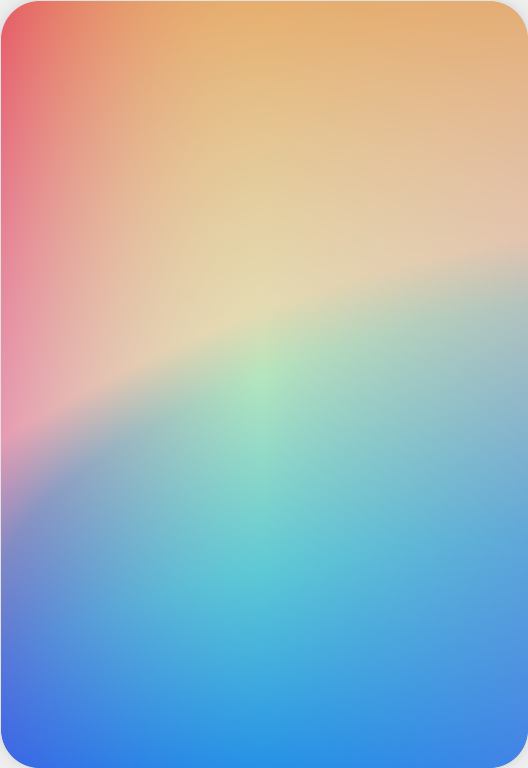
Reproduce this background procedurally as a Shadertoy shader.

```glsl
// A rounded card filled with a soft mesh gradient: warm sunset tones over cool sea tones.
// Three colour columns (left, centre, right) blend across; a curved horizon
// bends the vertical stops, and a rounded-box distance cuts the corners.

// Colours by column: left, centre, right
const vec3 TOP_L = vec3(0.902, 0.350, 0.392);
const vec3 TOP_C = vec3(0.902, 0.682, 0.431);
const vec3 TOP_R = vec3(0.894, 0.675, 0.451);
const vec3 WARM_L = vec3(0.902, 0.605, 0.702);
const vec3 WARM_C = vec3(0.892, 0.855, 0.698);
const vec3 WARM_R = vec3(0.890, 0.769, 0.684);
const vec3 COOL_L = vec3(0.500, 0.530, 0.770);
const vec3 COOL_C = vec3(0.706, 0.902, 0.745);
const vec3 COOL_R = vec3(0.700, 0.765, 0.745);
const vec3 SEA_L = vec3(0.335, 0.460, 0.855);
const vec3 SEA_C = vec3(0.365, 0.784, 0.835);
const vec3 SEA_R = vec3(0.373, 0.655, 0.850);
const vec3 DEEP_L = vec3(0.235, 0.392, 0.902);
const vec3 DEEP_C = vec3(0.149, 0.569, 0.902);
const vec3 DEEP_R = vec3(0.255, 0.510, 0.902);

// Horizon depth from the top: constant, linear and quadratic terms
const vec3 HORIZON = vec3(0.573, -0.420, 0.157);
const float BLEND_DEPTH = 0.087;      // height of the warm-to-cool band
const float BLEND_DEPTH_LEFT = 0.070; // extra height at the left edge

// Card shape, in canvas widths
const float CORNER_RADIUS = 0.073;
const float INSET = 0.001;
const vec3 PAPER = vec3(0.945);
const float SHADOW_STRENGTH = 0.07;
const float SHADOW_REACH = 0.012;

// Blend three column colours; each side has its own falloff from the centre.
vec3 across(vec3 left, vec3 centre, vec3 right, float x, float leftPow, float rightPow) {
    float toLeft = pow(clamp(1.0 - 2.0 * x, 0.0, 1.0), leftPow);
    float toRight = pow(clamp(2.0 * x - 1.0, 0.0, 1.0), rightPow);
    return mix(mix(centre, left, toLeft), right, toRight);
}

float ramp(float a, float b, float x) {
    return clamp((x - a) / (b - a), 0.0, 1.0);
}

vec3 meshGradient(float x, float depth) {
    // Depths of the vertical stops at this column
    float warmEnd = HORIZON.x + x * (HORIZON.y + x * HORIZON.z);
    float coolStart = warmEnd + BLEND_DEPTH + BLEND_DEPTH_LEFT * exp(-10.0 * x);
    float seaDepth = 0.5 * (coolStart + 1.0);

    vec3 top  = across(TOP_L, TOP_C, TOP_R, x, 2.2, 1.0);
    vec3 warm = across(WARM_L, WARM_C, WARM_R, x, 2.0, 0.9);
    vec3 cool = across(COOL_L, COOL_C, COOL_R, x, 1.1, 0.7);
    vec3 sea  = across(SEA_L, SEA_C, SEA_R, x, 1.6, 1.1);
    vec3 deep = across(DEEP_L, DEEP_C, DEEP_R, x, 1.6, 1.3);

    // Warm sky eases toward the horizon, then the cool stops follow
    float sky = ramp(0.0, warmEnd, depth);
    sky += 0.35 * sky * (1.0 - sky);
    vec3 col = mix(top, warm, sky);
    col = mix(col, cool, ramp(warmEnd, coolStart, depth));
    col = mix(col, sea, ramp(coolStart, seaDepth, depth));
    return mix(col, deep, ramp(seaDepth, 1.0, depth));
}

float roundedBox(vec2 p, vec2 halfSize, float radius) {
    vec2 q = abs(p) - halfSize + radius;
    return length(max(q, 0.0)) + min(max(q.x, q.y), 0.0) - radius;
}

void mainImage(out vec4 fragColor, in vec2 fragCoord) {
    vec2 uv = fragCoord / iResolution.xy;
    vec2 size = iResolution.xy / iResolution.x;
    float pixel = 1.0 / iResolution.x;

    // Card outline, leaving a hairline at the left and top
    vec2 p = uv * size - 0.5 * size - vec2(INSET, -INSET);
    float d = roundedBox(p, 0.5 * size - INSET, CORNER_RADIUS);
    float card = 1.0 - smoothstep(-0.5 * pixel, 0.5 * pixel, d);

    // Paper with a faint shadow around the card
    vec3 paper = PAPER - SHADOW_STRENGTH * exp(-max(d, 0.0) / SHADOW_REACH);
    vec3 col = mix(paper, meshGradient(uv.x, 1.0 - uv.y), card);
    fragColor = vec4(col, 1.0);
}
```
